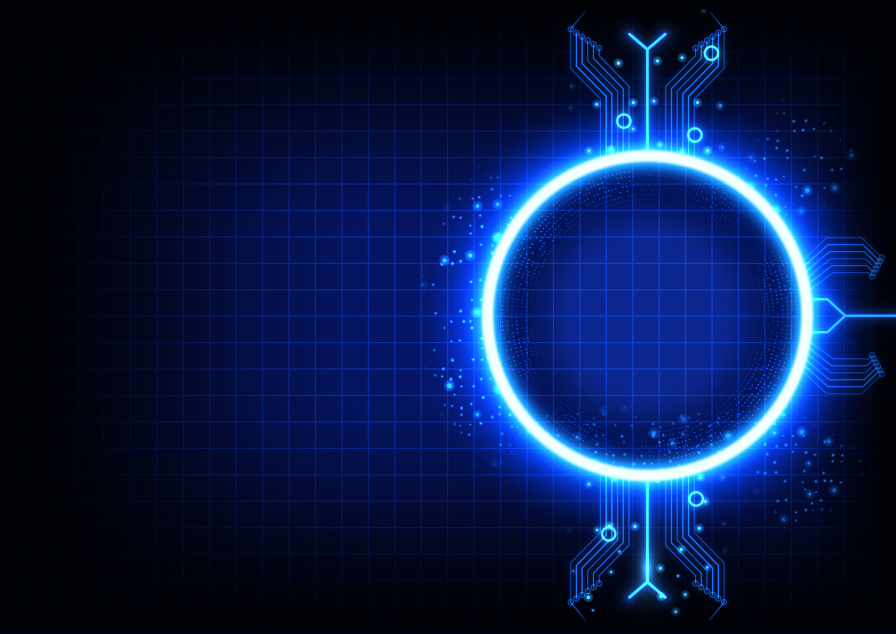
Reproduce this background procedurally as a WebGL 1 fragment shader.

```glsl
precision highp float;
// A glowing ring on a dark blue grid, with circuit arms above, below and right.
// Lengths are in canvas heights; arms are nested polylines folded by symmetry,
// and sparks and inner dots are hashed cells around the ring.
uniform vec2 u_resolution;

const float RADIUS = 0.252;

float hash(vec2 p) {
  return fract(sin(dot(p, vec2(127.1, 311.7))) * 43758.545);
}

float fall(float a, float b, float x) {
  return 1.0 - smoothstep(a, b, x);
}

float segment(vec2 p, vec2 a, vec2 b) {
  vec2 ab = b - a;
  return length(p - a - ab * clamp(dot(p - a, ab) / dot(ab, ab), 0.0, 1.0));
}

float stroke(float d, float halfWidth) {
  float px = 1.0 / u_resolution.y;
  return fall(max(halfWidth - px * 0.7, 0.0), halfWidth + px * 0.7, d);
}

// Nested bent traces with end pads; q.x is lateral, q.y points outward
float traces(vec2 q, vec2 a, vec2 b, vec2 c, vec2 d, vec2 shift) {
  float light = 0.0;
  for (int i = 0; i < 6; i++) {
    float k = float(i);
    vec2 o = shift * k;
    vec2 tip = mix(c, d, 1.0 - 0.16 * k) + o;
    float dist = min(segment(q, a + vec2(o.x, 0.0), b + o),
                 min(segment(q, b + o, c + o), segment(q, c + o, tip)));
    float pad = abs(length(q - tip) - 0.004);
    float level = 0.4 + 0.6 * hash(vec2(k, 3.0));
    light += level * (stroke(dist, 0.0008) + 0.22 * exp(-dist * 260.0));
    light += 0.6 * stroke(pad, 0.0008);
  }
  return light;
}

// Vertical arm: bent traces, bright stem and its fork
float tallArm(vec2 q) {
  float light = traces(q, vec2(0.074, 0.25), vec2(0.074, 0.342),
                       vec2(0.121, 0.39), vec2(0.121, 0.452), vec2(-0.009, 0.004));
  light += 0.7 * stroke(segment(q, vec2(0.121, 0.452), vec2(0.098, 0.48)), 0.001);
  float stem = min(segment(q, vec2(0.0, 0.25), vec2(0.0, 0.42)),
                   segment(q, vec2(0.0, 0.42), vec2(0.028, 0.444)));
  return light + 1.5 * stroke(stem, 0.0022) + 0.7 * exp(-stem * 130.0);
}

// Side arm: shorter hooked traces with a forked stem
float sideArm(vec2 q) {
  float light = traces(q, vec2(0.088, 0.246), vec2(0.123, 0.283),
                       vec2(0.123, 0.338), vec2(0.092, 0.37), vec2(-0.011, 0.002));
  float stem = min(segment(q, vec2(0.0, 0.312), vec2(0.0, 0.4)),
               min(segment(q, vec2(0.0, 0.312), vec2(0.026, 0.284)),
                   segment(q, vec2(0.026, 0.284), vec2(0.026, 0.25))));
  return 0.65 * light + 1.1 * stroke(stem, 0.0018) + 0.5 * exp(-stem * 140.0);
}

// One soft spark per cell, kept at random
float sparks(vec2 p, float cell, float density, float size) {
  vec2 id = floor(p / cell);
  vec2 spot = 0.25 + 0.5 * vec2(hash(id + 4.7), hash(id + 9.2));
  float d = length(fract(p / cell) - spot) * cell;
  float s = size * (0.5 + hash(id + 2.3));
  float glow = stroke(d, s * 0.5) + 0.6 * exp(-d * d / (s * s * 2.5));
  return glow * step(hash(id), density) * fall(0.18, 0.25, d / cell);
}

float bubble(vec2 q, vec2 center) {
  float d = abs(length(q - center) - 0.0105);
  return stroke(d, 0.0017) + 0.5 * exp(-d * 200.0);
}

void main() {
  vec2 p = gl_FragCoord.xy / u_resolution.y;
  float aspect = u_resolution.x / u_resolution.y;
  vec2 q = p - vec2(0.7225 * aspect, 0.502);
  float r = length(q);
  float angle = atan(q.y, q.x);
  float s = r - RADIUS;

  // Backdrop fading to black at the borders
  float vignette = smoothstep(0.03, 0.62, p.x) * fall(aspect - 0.2, aspect, p.x)
                 * smoothstep(0.0, 0.4, p.y) * fall(0.6, 1.0, p.y);
  vec3 color = vec3(0.003, 0.006, 0.025) + vec3(0.015, 0.075, 0.36) * vignette;

  // Inner disc: lit center and darker rim
  vec3 disc = mix(vec3(0.01, 0.05, 0.25), vec3(0.045, 0.15, 0.56), fall(0.11, 0.22, r));
  color = mix(color, disc, stroke(s, 0.0));

  // Square grid
  vec2 cellPos = abs(fract((p - vec2(0.4976, 0.5013)) / 0.0417 + 0.5) - 0.5) * 0.0417;
  float grid = max(stroke(cellPos.x, 0.0008), stroke(cellPos.y, 0.0008));
  color += vec3(0.02, 0.12, 0.36) * grid * (0.08 + 0.72 * vignette);

  // Halftone dots in polar cells inside the ring
  vec2 polar = vec2(angle * 35.0, r / 0.0075);
  vec2 polarId = floor(polar);
  float dotDist = length((fract(polar) - 0.5) * vec2(r / 35.0, 0.0075));
  float patches = 0.5 + 0.5 * sin(angle * 5.0 + 1.2) * sin(angle * 3.0);
  float band = smoothstep(0.165, 0.21, r) * fall(0.225, 0.24, r);
  color += vec3(0.08, 0.35, 0.85) * stroke(dotDist, 0.0011) * band * patches
         * step(0.3, hash(polarId));

  // Circuit arms
  float outside = smoothstep(-0.003, 0.004, s);
  vec2 folded = abs(q);
  float arms = tallArm(folded) + (q.x > 0.0 ? sideArm(folded.yx) : 0.0);
  float beads = sparks(q, 0.035, 0.45, 0.0035) * fall(0.1, 0.13, folded.x);
  float edgeFade = smoothstep(0.0, 0.05, p.y) * fall(0.95, 1.0, p.y);
  color += (vec3(0.1, 0.42, 0.95) * arms + vec3(0.2, 0.65, 1.0) * beads)
         * outside * edgeFade;

  // Spark clusters on the left, upper right and lower right
  float left = smoothstep(0.65, 0.9, -q.x / r) * fall(0.32, 0.37, r);
  float right = smoothstep(0.5, 0.6, q.x / r) * smoothstep(0.5, 0.62, folded.y / r)
              * fall(0.38, 0.44, r) * 0.55;
  float low = fall(-0.19, -0.13, q.y) * step(r, 0.245) * 0.5;
  float cluster = max(max(left, right) * outside, low);
  float dust = sparks(q, 0.015, 0.4, 0.0018) + sparks(q + 0.013, 0.04, 0.5, 0.0055);
  color += vec3(0.1, 0.55, 1.0) * dust * cluster;

  // Small open circles beside the arms
  float bubbles = bubble(q, vec2(-0.037, 0.307)) + bubble(q, vec2(0.075, 0.285))
                + bubble(q, vec2(0.101, 0.414)) + bubble(q, vec2(0.077, -0.289))
                + bubble(q, vec2(-0.061, -0.344));
  color += vec3(0.2, 0.65, 1.0) * bubbles;

  // Flare on the lower stem
  color += vec3(0.3, 0.75, 1.0) * exp(-length((q - vec2(0.0, -0.4)) * vec2(1.6, 0.7)) * 75.0);

  // Ring glow: wide blue, tight cyan, white core
  float halo = s > 0.0 ? exp(-s * s / 0.0036) : exp(s / 0.022);
  color += vec3(0.01, 0.2, 0.78) * halo;
  color += vec3(0.15, 0.7, 0.6) * exp(-s * s / 0.0004);
  color = mix(color, vec3(0.95, 1.0, 1.0), fall(0.005, 0.013, abs(s)));
  gl_FragColor = vec4(min(color, 1.0), 1.0);
}
```
